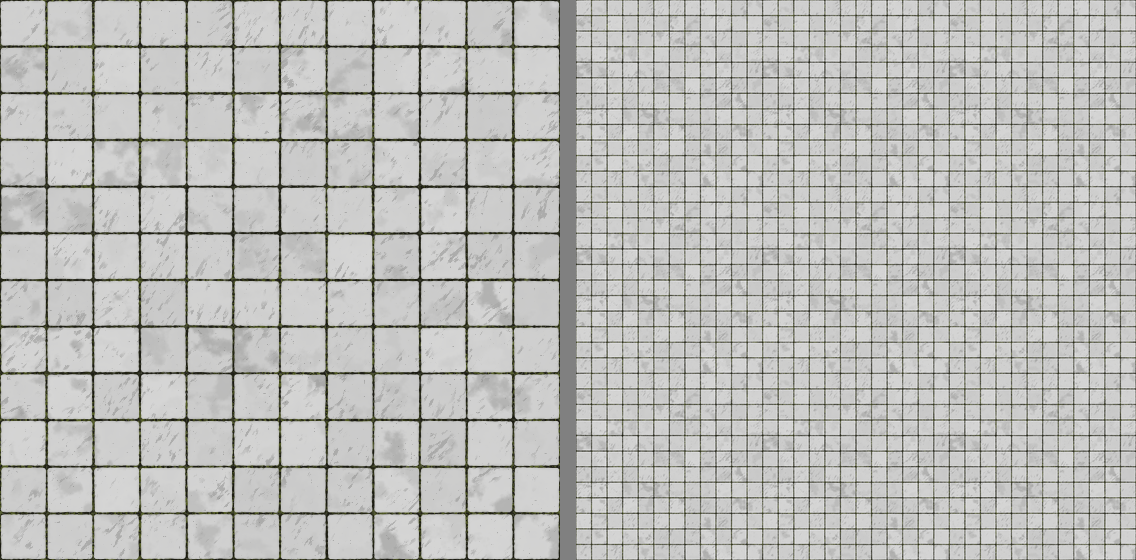
Left, the tile; right, the same tile 3 across and 3 down.
Give the GLSL for this texture, as a Shadertoy shader.

```glsl
// Worn pale square paving, 12 by 12 slabs, with thin mossy joints.

const float TILES = 12.0;
const float UNBOUNDED = 4096.0;   // period for noise that need not wrap
const vec3 SLAB = vec3(0.815, 0.815, 0.813);
const vec3 STAIN = vec3(0.64, 0.64, 0.635);
const vec3 SOIL = vec3(0.10, 0.10, 0.065);
const vec3 MOSS = vec3(0.33, 0.37, 0.14);
const vec3 GRIT = vec3(0.40, 0.41, 0.36);

float hash(vec2 p) {
    vec3 q = fract(vec3(p.xyx) * 0.1031);
    q += dot(q, q.yzx + 33.33);
    return fract((q.x + q.y) * q.z);
}

vec2 hash2(vec2 p) {
    return vec2(hash(p + 11.7), hash(p + 47.3));
}

mat2 rotation(float angle) {
    float c = cos(angle), s = sin(angle);
    return mat2(c, s, -s, c);
}

// Value noise that wraps after a whole number of cells.
float noise(vec2 p, float period) {
    vec2 cell = floor(p), f = fract(p);
    f = f * f * (3.0 - 2.0 * f);
    vec2 a = mod(cell, period), b = mod(cell + 1.0, period);
    return mix(mix(hash(a), hash(vec2(b.x, a.y)), f.x),
               mix(hash(vec2(a.x, b.y)), hash(b), f.x), f.y);
}

float fbm(vec2 p, float period) {
    float sum = 0.0, weight = 0.5;
    for (int i = 0; i < 5; i++) {
        sum += weight * noise(p, period);
        p *= 2.0;
        period *= 2.0;
        weight *= 0.5;
    }
    return sum / 0.96875;
}

float roundedBox(vec2 p, float halfSize, float radius) {
    vec2 q = abs(p) - halfSize + radius;
    return length(max(q, 0.0)) + min(max(q.x, q.y), 0.0) - radius;
}

// Signed distance to one slab, slightly turned and chipped.
float slabDistance(vec2 local, vec2 id, vec2 uv) {
    float turn = (hash(id + 5.1) - 0.5) * 0.022;
    vec2 shift = (hash2(id) - 0.5) * 0.009;
    float chips = (noise(uv * 240.0, 240.0) - 0.5) * 0.016;
    return roundedBox(rotation(turn) * local - shift, 0.478, 0.06) + chips;
}

// Slab surface: its own tone, cloudy stains, fine scratches and pits.
vec3 slabColor(vec2 local, vec2 id) {
    vec2 p = local + hash2(id + 3.3) * 90.0;
    float wear = hash(id + 8.9);
    float cloud = fbm(p * 2.2, UNBOUNDED);
    float patches = smoothstep(0.50, 0.72, cloud) * mix(0.1, 0.75, wear * wear);

    vec2 along = rotation(0.7 + 0.5 * (wear - 0.5)) * p;
    float streak = fbm(along * vec2(14.0, 5.0), UNBOUNDED);
    float region = smoothstep(0.42, 0.66, fbm(p * 1.8 + 31.0, UNBOUNDED));
    float scratches = smoothstep(0.60, 0.72, streak) * region;
    float pits = smoothstep(0.76, 0.86, fbm(p * 16.0, UNBOUNDED));

    float tone = (hash(id + 21.0) - 0.5) * 0.045 + (cloud - 0.5) * 0.035;
    vec3 color = SLAB + tone;
    color = mix(color, STAIN, patches);
    color = mix(color, STAIN * 0.92, scratches * 0.6);
    return mix(color, STAIN * 0.8, pits * 0.5);
}

// Joint filling: dark soil with speckled moss and pale grit.
vec3 jointColor(vec2 uv, float crossing) {
    float area = smoothstep(0.32, 0.68, fbm(uv * 8.0, 8.0));
    float speckle = noise(uv * 384.0, 384.0);
    float clump = noise(uv * 150.0 + 7.0, 150.0);
    float moss = smoothstep(0.3, 0.8, 0.6 * speckle + 0.4 * clump);
    vec3 color = mix(SOIL, MOSS, moss * mix(0.2, 1.0, area));
    float grit = smoothstep(0.70, 0.95, noise(uv * 420.0 + 19.0, 420.0));
    return mix(color, GRIT, max(grit * 0.5, crossing * 0.4 * speckle));
}

void mainImage(out vec4 fragColor, in vec2 fragCoord) {
    vec2 uv = fragCoord / iResolution.xy;
    vec2 id = floor(uv * TILES);
    vec2 local = fract(uv * TILES) - 0.5;
    float pixel = TILES / min(iResolution.x, iResolution.y);

    float d = slabDistance(local, id, uv);
    float crossing = 1.0 - smoothstep(0.02, 0.07, length(0.5 - abs(local)));
    vec3 slab = slabColor(local, id);

    // Faint grime close to the slab rim.
    float grime = smoothstep(-0.07, 0.0, d) * noise(uv * 96.0, 96.0);
    slab = mix(slab, STAIN, grime * 0.35);

    float joint = smoothstep(-0.6 * pixel - 0.003, 0.6 * pixel + 0.003, d);
    fragColor = vec4(mix(slab, jointColor(uv, crossing), joint), 1.0);
}
```
